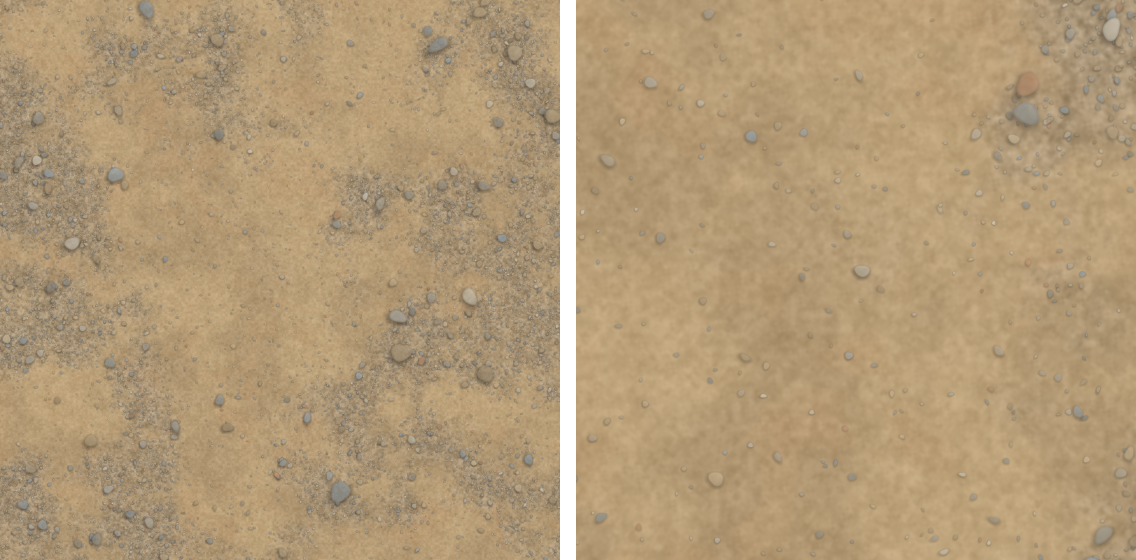
Left: the whole. Right: its middle third, enlarged.
This texture is drawn by a Shadertoy shader. Its source:

```glsl
// Dry sandy ground with drifts of fine grit and scattered grey and tan pebbles.

const vec3 SAND_LIGHT = vec3(0.742, 0.638, 0.480);
const vec3 SAND_DARK = vec3(0.685, 0.585, 0.440);
const vec3 SAND_RUST = vec3(0.735, 0.605, 0.445);
const vec3 GRIT_DUST = vec3(0.635, 0.560, 0.455);
const vec3 STONE_GREY = vec3(0.645, 0.620, 0.570);
const vec3 STONE_BLUE = vec3(0.585, 0.605, 0.605);
const vec3 STONE_TAN = vec3(0.715, 0.630, 0.500);
const vec3 STONE_PALE = vec3(0.750, 0.710, 0.635);
const vec3 STONE_RUST = vec3(0.710, 0.520, 0.380);

float hash(vec2 p) {
    vec3 q = fract(vec3(p.xyx) * 0.1031);
    q += dot(q, q.yzx + 33.33);
    return fract((q.x + q.y) * q.z);
}

vec2 hash2(vec2 p) {
    return vec2(hash(p + 17.3), hash(p + 71.9));
}

float noise(vec2 p) {
    vec2 i = floor(p), f = fract(p);
    f = f * f * (3.0 - 2.0 * f);
    return mix(mix(hash(i), hash(i + vec2(1, 0)), f.x),
               mix(hash(i + vec2(0, 1)), hash(i + vec2(1, 1)), f.x), f.y);
}

float fbm(vec2 p, int octaves) {
    float sum = 0.0, amp = 0.5, total = 0.0;
    for (int i = 0; i < octaves; i++) {
        sum += amp * noise(p);
        total += amp;
        amp *= 0.6;
        p = mat2(1.6, 1.2, -1.2, 1.6) * p + 9.7;
    }
    return sum / total;
}

// Grit drifts: small ragged patches, thinner towards the middle of the canvas
float gritAmount(vec2 p) {
    float edge = length((p - vec2(0.47, 0.40)) * vec2(1.0, 0.9));
    float drift = fbm(p * 7.5 + 3.1, 5) + 0.30 * (edge - 0.38);
    return smoothstep(0.43, 0.74, drift);
}

vec3 sandColor(vec2 p, float grit) {
    vec3 col = mix(SAND_LIGHT, SAND_DARK, smoothstep(0.38, 0.75, fbm(p * 11.0, 5)));
    col = mix(col, SAND_RUST, 0.5 * smoothstep(0.52, 0.75, fbm(p * 18.0 + 40.0, 3)));
    col = mix(col, GRIT_DUST, 0.85 * grit);
    float grain = fbm(p * 240.0, 2) - 0.5;
    float clumps = fbm(p * 75.0 + 20.0, 3) - 0.5;
    return col + grain * mix(0.09, 0.19, grit) + clumps * mix(0.06, 0.15, grit);
}

vec3 stoneColor(float pick, float shade) {
    vec3 col = mix(STONE_GREY, STONE_TAN, smoothstep(0.35, 0.55, pick));
    col = mix(col, STONE_BLUE, 1.0 - smoothstep(0.12, 0.25, pick));
    col = mix(col, STONE_PALE, smoothstep(0.72, 0.85, pick));
    col = mix(col, STONE_RUST, 0.8 * step(0.98, pick));
    return col * mix(0.94, 1.06, shade);
}

// Signed distance to a smooth, slightly lumpy ellipse
float stoneDistance(vec2 q, float radius, float aspect, float phase) {
    q.y /= aspect;
    float a = atan(q.y, q.x);
    float lump = 1.0 + 0.07 * sin(3.0 * a + phase) + 0.05 * sin(2.0 * a + 2.3 * phase);
    return (length(q) - radius * lump) * aspect;
}

// One layer of stones, at most one per cell; radii are in cell units
vec3 stoneLayer(vec3 col, vec2 p, float cells, float bare, float gritty,
                vec2 radii, float relief, float pixel, float seed) {
    vec2 g = p * cells, home = floor(g);
    float blur = 0.8 * pixel * cells;
    for (int k = 0; k < 9; k++) {
        vec2 id = home + vec2(k % 3, k / 3) - 1.0;
        vec2 key = id + seed;
        vec2 center = id + 0.1 + 0.8 * hash2(key);
        float chance = hash(key + 5.7);
        if (chance > gritty) continue;
        if (chance > mix(bare, gritty, gritAmount(center / cells))) continue;

        vec2 rnd = hash2(key + 31.1), tint = hash2(key + 53.7);
        float radius = mix(radii.x, radii.y, rnd.x * rnd.x);
        float aspect = mix(0.55, 0.95, rnd.y), turn = 6.2832 * tint.y;
        mat2 spin = mat2(cos(turn), sin(turn), -sin(turn), cos(turn));
        vec2 q = g - center;
        float d = stoneDistance(spin * q, radius, aspect, 40.0 * rnd.x);
        vec2 shadowPos = q + radius * vec2(0.14, 0.24);
        float ds = stoneDistance(spin * shadowPos, radius, aspect, 40.0 * rnd.x);

        // Soft contact shadow, then the lit body, half sunk into dust for some
        float shadow = 1.0 - smoothstep(-0.2 * radius, 0.4 * radius + blur, ds);
        col *= 1.0 - 0.28 * relief * shadow;
        vec3 body = stoneColor(tint.x, hash(key + 88.0));
        body *= 1.0 + 0.06 * relief * dot(q, vec2(0.35, 0.9)) / radius;
        body *= 1.0 - 0.10 * relief * smoothstep(-0.22 * radius, 0.0, d);
        body += 0.10 * (fbm(p * 130.0 + seed, 3) - 0.5);
        float cover = mix(0.55, 0.95, hash(key + 12.9));
        col = mix(col, body, cover * (1.0 - smoothstep(-blur, blur, d)));
    }
    return col;
}

void mainImage(out vec4 fragColor, in vec2 fragCoord) {
    vec2 p = fragCoord / iResolution.y;
    float pixel = 1.0 / iResolution.y;
    vec3 col = sandColor(p, gritAmount(p));

    // From fine chips up to the few large stones
    col = stoneLayer(col, p, 210.0, 0.030, 0.42, vec2(0.20, 0.48), 0.50, pixel, 11.0);
    col = stoneLayer(col, p, 100.0, 0.025, 0.28, vec2(0.18, 0.46), 0.65, pixel, 230.0);
    col = stoneLayer(col, p, 44.0, 0.020, 0.22, vec2(0.18, 0.42), 0.85, pixel, 470.0);
    col = stoneLayer(col, p, 20.0, 0.015, 0.13, vec2(0.18, 0.38), 1.00, pixel, 690.0);
    fragColor = vec4(clamp(col, 0.0, 1.0), 1.0);
}
```
